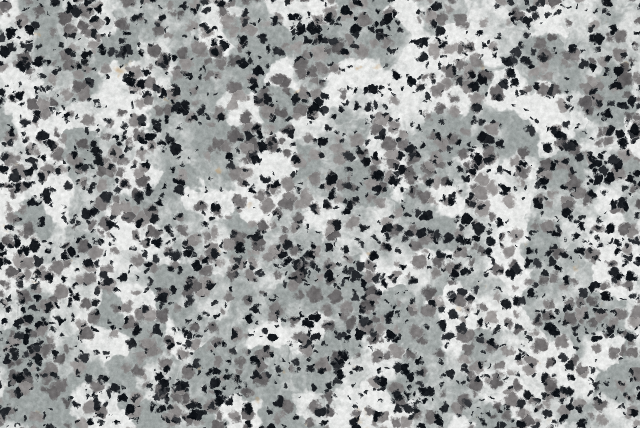
Reproduce this texture procedurally as a Shadertoy shader.

```glsl
const vec3 INK = vec3(0.055, 0.068, 0.085);
const vec3 SLATE = vec3(0.20, 0.21, 0.225);
const vec3 SMOKE_DARK = vec3(0.34, 0.33, 0.335);
const vec3 SMOKE_LIGHT = vec3(0.60, 0.585, 0.58);
const vec3 FELDSPAR = vec3(0.61, 0.635, 0.63);
const vec3 MILK = vec3(0.91, 0.915, 0.91);
const vec3 RUST = vec3(0.72, 0.56, 0.36);

vec2 hash2(vec2 p) {
    vec3 q = fract(p.xyx * vec3(0.1031, 0.1030, 0.0973));
    q += dot(q, q.yzx + 33.33);
    return fract((q.xx + q.yz) * q.zy);
}

float gradientDot(vec2 cell, vec2 offset, vec2 corner) {
    return dot(hash2(cell + corner) * 2.0 - 1.0, offset - corner);
}

float gradientNoise(vec2 p) {
    vec2 i = floor(p), f = fract(p);
    vec2 u = f * f * f * (f * (f * 6.0 - 15.0) + 10.0);
    float low = mix(gradientDot(i, f, vec2(0, 0)), gradientDot(i, f, vec2(1, 0)), u.x);
    float high = mix(gradientDot(i, f, vec2(0, 1)), gradientDot(i, f, vec2(1, 1)), u.x);
    return mix(low, high, u.y);
}

float fbm(vec2 p) {
    float sum = 0.0, gain = 1.0;
    for (int i = 0; i < 4; i++) {
        sum += gain * gradientNoise(p);
        p = mat2(1.6, 1.2, -1.2, 1.6) * p + 7.3;
        gain *= 0.55;
    }
    return sum;
}

vec2 warp(vec2 p, float frequency, float amount) {
    vec2 q = p * frequency;
    return p + amount * vec2(fbm(q), fbm(q + 41.7));
}

// Clustered round grains: x = signed distance in cells, y = tone of the nearest
vec2 grains(vec2 p, float share, float clumping, float seed) {
    vec2 nearest = vec2(2.0, 0.0);
    vec2 cell = floor(p);
    for (int y = -1; y <= 1; y++)
    for (int x = -1; x <= 1; x++) {
        vec2 id = cell + vec2(x, y);
        vec2 centre = id + hash2(id + seed);
        vec2 traits = hash2(id + seed + 57.0);
        float chance = share + clumping * gradientNoise(id * 0.17 + seed);
        float d = length(p - centre) - mix(0.22, 0.62, traits.y);
        if (traits.x < chance && d < nearest.x)
            nearest = vec2(d, hash2(id + seed + 113.0).x);
    }
    return nearest;
}

float coverage(float d, float softness) {
    return 1.0 - smoothstep(-softness, softness, d);
}

// Pale crystals, each with its own brightness and cleavage direction
float crystals(vec2 p) {
    float sum = 0.0, total = 0.0;
    vec2 cell = floor(p);
    for (int y = -1; y <= 1; y++)
    for (int x = -1; x <= 1; x++) {
        vec2 id = cell + vec2(x, y);
        vec2 toCentre = p - id - hash2(id + 19.0);
        vec2 traits = hash2(id + 83.0);
        float angle = 6.2832 * traits.y;
        vec2 along = vec2(cos(angle), sin(angle));
        vec2 q = vec2(dot(p, along), dot(p, vec2(-along.y, along.x)));
        float streak = gradientNoise(q * vec2(1.2, 7.0) + id);
        float weight = exp(-16.0 * dot(toCentre, toCentre));
        sum += weight * (traits.x + 0.28 * streak);
        total += weight;
    }
    return sum / total;
}

void mainImage(out vec4 fragColor, in vec2 fragCoord) {
    vec2 p = fragCoord / iResolution.y;
    float pixel = 1.0 / iResolution.y;
    vec2 rough = warp(p, 48.0, 0.013);
    vec2 loose = warp(p, 18.0, 0.035);

    // Pale ground
    float tone = crystals(loose * 13.0) + 0.35 * fbm(p * 22.0 + 5.0);
    vec3 color = mix(FELDSPAR, MILK, smoothstep(0.08, 0.88, tone));
    color += 0.10 * fbm(p * 85.0);
    color = mix(color, RUST, 0.5 * smoothstep(0.5, 0.8, fbm(p * 16.0 + 90.0)));

    // Smoky quartz
    vec2 quartz = grains(rough * 36.0, 0.46, 0.95, 11.0);
    vec3 smoke = mix(SMOKE_DARK, SMOKE_LIGHT, quartz.y) + 0.10 * fbm(p * 70.0 + 3.0);
    color = mix(color, smoke, 0.92 * coverage(quartz.x, 0.06 + 36.0 * pixel));

    // Black mica and scattered flecks
    vec2 mica = grains(rough * 52.0, 0.23, 0.60, 37.0);
    vec3 dark = mix(INK, SLATE, mica.y * mica.y) + 0.05 * fbm(p * 110.0);
    color = mix(color, dark, coverage(mica.x, 0.03 + 52.0 * pixel));
    vec2 fleck = grains(rough * 105.0, 0.055, 0.15, 71.0);
    color = mix(color, INK, 0.85 * coverage(fleck.x, 105.0 * pixel));

    fragColor = vec4(clamp(color, 0.0, 1.0), 1.0);
}
```
